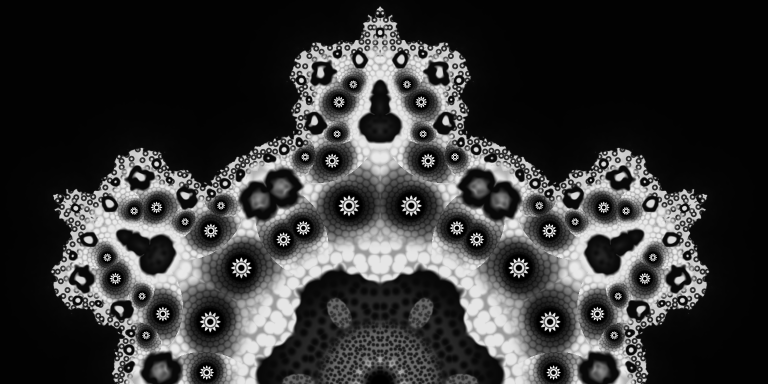
Give the GLSL for this background, as a Shadertoy shader.

```glsl
// Monochrome fractal snowflake: six mirrored lobes around the bottom centre.
// The plane is folded into one 30 degree wedge, where an outline polygon,
// spiral eyes with log-polar scales, ringed cells and dark buds are shaded.

const float TAU = 6.2831853;

// Wedge outline, from the lobe tip down to the valley between lobes
const vec2 OUTLINE[16] = vec2[](
    vec2(0.0, .975), vec2(.022, .955), vec2(.042, .93), vec2(.05, .895),
    vec2(.117, .885), vec2(.16, .885), vec2(.21, .86), vec2(.235, .8),
    vec2(.205, .755), vec2(.222, .715), vec2(.217, .65), vec2(.247, .637),
    vec2(.307, .622), vec2(.4, .56), vec2(.4, -.3), vec2(-.4, -.3));

// Spiral eyes and ringed cells: centre, radius
const vec3 EYES[7] = vec3[](
    vec3(.081, .464, .038), vec3(.125, .581, .026), vec3(.107, .734, .021),
    vec3(.2, .406, .026), vec3(.195, .591, .015), vec3(.112, .651, .014),
    vec3(.07, .78, .015));
const vec3 CELLS[10] = vec3[](
    vec3(.151, .808, .037), vec3(.17, .68, .033), vec3(.055, .845, .025),
    vec3(0.0, .915, .015), vec3(.205, .79, .014), vec3(.112, .86, .014),
    vec3(.25, .61, .016), vec3(.21, .627, .013), vec3(.29, .588, .018),
    vec3(.185, .74, .012));

vec2 hash2(vec2 p) {
    return fract(sin(vec2(dot(p, vec2(127.1, 311.7)), dot(p, vec2(269.5, 183.3)))) * 43758.5);
}

float noise(vec2 p) {
    vec2 i = floor(p), f = fract(p);
    f = f * f * (3.0 - 2.0 * f);
    return mix(mix(hash2(i).x, hash2(i + vec2(1, 0)).x, f.x),
               mix(hash2(i + vec2(0, 1)).x, hash2(i + vec2(1, 1)).x, f.x), f.y);
}

// Distance to the nearest of a jittered set of points
float bubbles(vec2 p) {
    float d = 2.0;
    for (int k = 0; k < 9; k++) {
        vec2 c = floor(p) + vec2(k % 3 - 1, k / 3 - 1);
        d = min(d, length(c + .2 + .6 * hash2(c) - p));
    }
    return d;
}

// Staggered round scales that grow with distance from the origin
float scales(vec2 p, float count) {
    float u = log(length(p) + 1e-4) * count / TAU * 1.15;
    float v = atan(p.y, p.x) * count / TAU + .5 * floor(u);
    return 1.0 - smoothstep(.25, .65, length(fract(vec2(u, v)) - .5));
}

float outlineDistance(vec2 p) {
    float d = 10.0, side = 1.0;
    for (int i = 0, j = 15; i < 16; j = i, i++) {
        vec2 a = OUTLINE[i], e = OUTLINE[j] - a, w = p - a;
        d = min(d, length(w - e * clamp(dot(w, e) / dot(e, e), 0.0, 1.0)));
        bvec3 c = bvec3(p.y >= a.y, p.y < OUTLINE[j].y, e.x * w.y > e.y * w.x);
        if (all(c) || !any(c)) side = -side;
    }
    return d * side;
}

// Scales swirling around the closest eye, and the eye itself
float eyeField(vec2 p) {
    float e = 99.0;
    vec2 w = p;
    for (int i = 0; i < 7; i++) {
        vec2 v = p - EYES[i].xy;
        float s = length(v) / EYES[i].z;
        if (s < e) { e = s; w = v; }
    }
    float angle = atan(w.y, w.x);
    float halo = smoothstep(.9, 3.3 + .7 * sin(2.0 * angle + 4.0 * log(e + .01)), e);
    float tone = mix(.1, .92, halo) * mix(mix(.45, .75, halo), 1.0, scales(w, 24.0));
    float star = .52 + .12 * cos(12.0 * angle);
    float ring = smoothstep(.18, .26, e) * (1.0 - smoothstep(star, star + .12, e));
    ring *= 1.0 - .6 * smoothstep(.07, .02, abs(e - .4));
    return mix(ring * .95, tone, smoothstep(.85, 1.15, e));
}

// Dark core with packed bubbles and radial petals
float coreTone(vec2 p, float r, float a) {
    float pack = smoothstep(.1, .6, bubbles(p * 36.0));
    float fine = smoothstep(.15, .6, bubbles(p * 85.0));
    float tone = .03 + .13 * pack * smoothstep(.32, .2, r);
    tone = mix(tone, .1 + .32 * fine, smoothstep(.18, .12, r));
    vec2 petal = vec2((a - .51) * r / .026, (r - .213) / .046);
    tone = mix(tone, .2 + .2 * fine, 1.0 - smoothstep(.8, 1.0, length(petal)));
    tone += .3 * exp(-pow((r - .06) / .012, 2.0)) * (.5 + .5 * cos(a * 12.0));
    return tone * smoothstep(.02, .06, r);
}

float scene(vec2 p) {
    // Six-fold mirror fold
    float r = length(p);
    float a = abs(mod(atan(p.x, p.y) + TAU / 12.0, TAU / 6.0) - TAU / 12.0);
    vec2 q = r * vec2(sin(a), cos(a));
    float grain = noise(q * 70.0);
    float edge = outlineDistance(q) + .018 * (grain - .5) + .012 * (noise(q * 160.0) - .5);

    // Scaled body with a shaded column and a bright collar around the core
    float tone = eyeField(q);
    tone *= 1.0 - .3 * exp(-pow(q.x / .06, 2.0) - pow((q.y - .44) / .08, 2.0));
    float collar = .9 - .3 * smoothstep(.4, .7, bubbles(q * 32.0));
    tone = mix(tone, collar, smoothstep(.41, .35, r));

    // Speckled rim of tiny rings
    float speck = bubbles(q * 50.0);
    float rings = smoothstep(.12, .2, speck) * (1.0 - smoothstep(.34, .44, speck));
    tone = mix(tone, .8 - .75 * rings, .85 * smoothstep(-.05, -.02, edge));
    for (int i = 0; i < 10; i++) {
        float d = length(q - CELLS[i].xy) / CELLS[i].z + .5 * (grain - .5);
        tone = mix(tone, .03, 1.0 - smoothstep(.75, 1.0, d));
        tone = mix(tone, .85, 1.0 - smoothstep(.2, .45, d));
    }

    // Twin hollow in the valley, then the bud on the lobe axis
    float hollow = length(q - vec2(.256, .511)) + .014 * (grain - .5);
    tone = mix(tone, .03, 1.0 - smoothstep(.043, .058, hollow));
    tone = mix(tone, .3 + .4 * grain, 1.0 - smoothstep(.012, .032, hollow));
    float bud = min(length((q - vec2(0, .668)) * vec2(.85, 1.1)) - .046, length(q - vec2(0, .768)) - .021);
    bud = min(bud, length((q - vec2(0, .72)) * vec2(1.0, .6)) - .025) + .012 * (grain - .5);
    tone = mix(tone, .9, .7 * smoothstep(.035, .01, bud));
    tone = mix(tone, .03 + .12 * grain * smoothstep(0.0, -.03, bud), smoothstep(.006, -.004, bud));

    float rim = .262 + .055 * smoothstep(.08, .34, a) + .03 * (noise(q * 38.0) - .5);
    tone = mix(coreTone(q, r, a), tone, smoothstep(-.006, .008, r - rim));
    float night = .008 + .03 * exp(-22.0 * max(edge, 0.0));
    return mix(tone, night, smoothstep(-.003, .003, edge));
}

void mainImage(out vec4 fragColor, in vec2 fragCoord) {
    // Four samples per pixel smooth the fine texture
    float sum = 0.0;
    for (int k = 0; k < 4; k++) {
        vec2 offset = vec2(k % 2, k / 2) * .5 - .25;
        vec2 p = (fragCoord + offset - vec2(.495 * iResolution.x, 0.0)) / iResolution.y;
        sum += scene(p);
    }
    fragColor = vec4(vec3(clamp(sum * .25, 0.0, 1.0)), 1.0);
}
```
